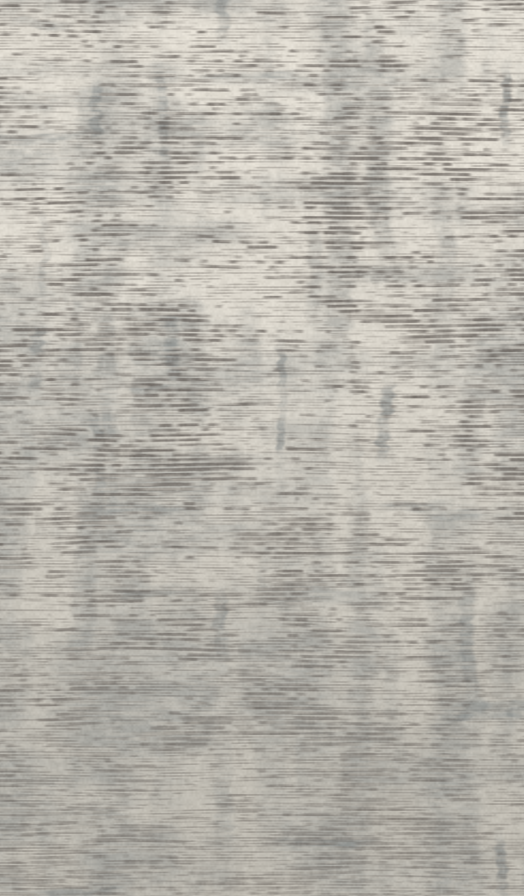
This texture is drawn by a WebGL 2 fragment shader. Its source:

```glsl
#version 300 es
precision highp float;
// Weathered cream plaster with blue-grey brushed bands and fine horizontal dry-brush threads.

uniform vec2 u_resolution;
out vec4 fragColor;

const vec3 CREAM_TOP = vec3(0.885, 0.866, 0.825);
const vec3 CREAM_BOTTOM = vec3(0.75, 0.735, 0.697);
const vec3 WASH = vec3(0.575, 0.585, 0.575);
const vec3 STROKE = vec3(0.47, 0.495, 0.50);
const vec3 THREAD = vec3(0.40, 0.375, 0.355);
const float THREAD_ROWS = 182.0;
const float FIBRE_ROWS = 310.0;
const float WASH_AMOUNT = 0.72;
const float THREAD_AMOUNT = 0.72;
const float FIBRE_AMOUNT = 0.30;
const float GRAIN = 0.035;

float hash(vec2 p) {
    vec3 q = fract(vec3(p.xyx) * 0.1031);
    q += dot(q, q.yzx + 33.33);
    return fract((q.x + q.y) * q.z);
}

float noise(vec2 p) {
    vec2 cell = floor(p);
    vec2 f = fract(p);
    f = f * f * (3.0 - 2.0 * f);
    float low = mix(hash(cell), hash(cell + vec2(1, 0)), f.x);
    float high = mix(hash(cell + vec2(0, 1)), hash(cell + vec2(1, 1)), f.x);
    return mix(low, high, f.y);
}

float fbm(vec2 p) {
    float sum = 0.0, weight = 0.533;
    for (int i = 0; i < 4; i++) {
        sum += weight * noise(p);
        p = p * 2.03 + 17.3;
        weight *= 0.5;
    }
    return sum;
}

// Coverage of scattered soft bars, upright or level; size holds half length and half width.
float bars(vec2 p, float aspect, int count, float seed, vec2 size, float uprightShare) {
    float gap = 1.0;
    for (int i = 0; i < count; i++) {
        vec2 id = vec2(float(i) * 7.0 + 3.0, seed);
        vec2 centre = vec2(hash(id) * aspect, hash(id + 1.7));
        vec2 q = p - centre;
        if (hash(id + 3.1) < uprightShare) q = q.yx;
        q.y += (hash(id + 4.3) - 0.5) * 0.10 * q.x;
        vec2 extent = size * (0.5 + vec2(hash(id + 5.9), hash(id + 8.2)));
        vec2 d = abs(q) - extent;
        float side = 1.0 - smoothstep(-0.4 * extent.y, 0.003 + 0.3 * extent.y, d.y);
        float ends = 1.0 - smoothstep(-0.5 * extent.x, 0.01, d.x);
        gap *= 1.0 - side * ends * mix(0.35, 0.9, hash(id + 9.4));
    }
    return 1.0 - gap;
}

// Thin rows broken along their length; density from 0 to 1 shifts how much is inked.
float threadRows(vec2 p, float rows, float density) {
    float y = p.y * rows + 1.2 * noise(p * vec2(7.0, 15.0));
    float row = floor(y);
    float offset = 90.0 * hash(vec2(row, 3.0));
    float dash = 0.55 * noise(vec2(p.x * 24.0 + offset, row));
    dash += 0.45 * noise(vec2(p.x * 95.0 + offset, row + 400.0));
    float ink = smoothstep(0.38, 0.78, dash + density - 0.5);
    float line = 1.0 - smoothstep(0.12, 0.5, abs(fract(y) - 0.5));
    return ink * line;
}

void main() {
    vec2 p = gl_FragCoord.xy / u_resolution.y;
    float aspect = u_resolution.x / u_resolution.y;

    // Ragged edges and dry-brush breakup
    vec2 drag = vec2(noise(p * vec2(20.0, 170.0)), noise(p * vec2(38.0, 30.0))) - 0.5;
    vec2 w = p + drag * vec2(0.007, 0.009);
    w.x += 0.012 * (noise(p * vec2(5.0, 14.0) + 61.0) - 0.5);
    float breakup = smoothstep(0.25, 0.65, fbm(p * vec2(26.0, 75.0) + 9.0));

    // Plaster ground, paler towards the top
    float mottling = fbm(p * vec2(9.0, 12.0) + 41.0);
    vec3 ground = mix(CREAM_BOTTOM, CREAM_TOP, smoothstep(0.0, 0.85, p.y));
    ground *= 0.97 + 0.06 * mottling;
    vec3 colour = ground;

    // Crossed washes and wide bands
    float upright = fbm(w * vec2(24.0, 3.5) + 5.0);
    float level = fbm(w * vec2(4.5, 22.0) + 23.0);
    float wash = smoothstep(0.38, 0.66, 0.55 * upright + 0.45 * level);
    float bands = bars(w, aspect, 34, 11.0, vec2(0.11, 0.012), 0.66);
    wash = 1.0 - (1.0 - 0.8 * wash) * (1.0 - 0.75 * bands);
    colour = mix(colour, WASH, WASH_AMOUNT * wash * mix(0.5, 1.0, breakup));

    // Narrow darker strokes
    float strokes = bars(w, aspect, 26, 57.0, vec2(0.06, 0.0045), 0.5);
    colour = mix(colour, STROKE, 0.65 * strokes * mix(0.35, 1.0, breakup));

    // Scraped pale plaster
    float scraped = bars(w, aspect, 24, 83.0, vec2(0.06, 0.011), 0.75);
    scraped *= mix(0.3, 0.8, breakup);
    colour = mix(colour, ground, scraped);

    // Dark broken threads, denser in patches and over washes
    float patches = fbm(p * vec2(10.0, 17.0) + 71.0);
    float density = 0.5 + 0.75 * (patches - 0.5) + 0.12 * (wash - 0.5);
    float threads = threadRows(p, THREAD_ROWS, density) * (1.0 - 0.6 * scraped);
    threads *= mix(0.5, 1.0, smoothstep(0.0, 0.6, p.y));
    colour = mix(colour, THREAD, THREAD_AMOUNT * threads);
    float fibres = threadRows(p + 2.7, FIBRE_ROWS, 0.55);
    colour = mix(colour, THREAD, FIBRE_AMOUNT * fibres);

    // Pale threads left bare in the washes
    float bare = threadRows(p + 5.3, THREAD_ROWS, 0.5);
    colour = mix(colour, ground, 0.45 * bare);

    // Fine grain
    colour += GRAIN * (noise(p * 420.0) + noise(p * 190.0 + 3.0) - 1.0);
    fragColor = vec4(clamp(colour, 0.0, 1.0), 1.0);
}
```
